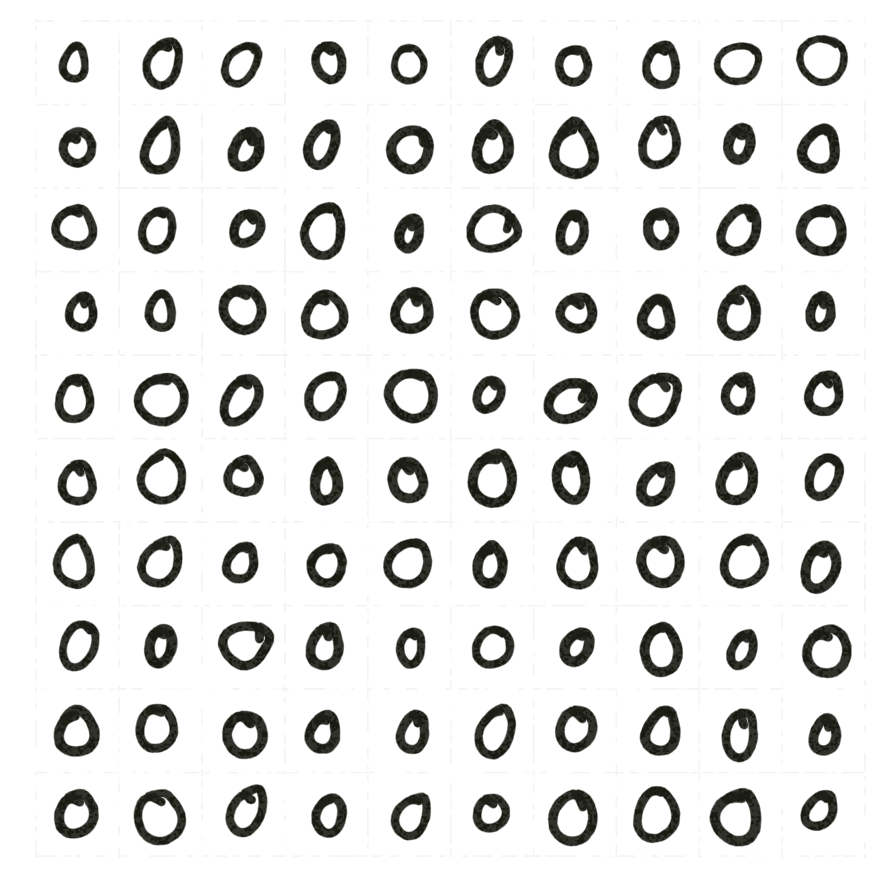
Write a WebGL 2 fragment shader that draws this pattern.

```glsl
#version 300 es
precision highp float;
// Ten by ten hand-drawn marker rings on white paper with a faint dotted grid.
// Each cell hashes its own pen path: a tilted, wobbly oval whose ends overlap
// near the top. The path is traced as short segments and inked with grain.
uniform vec2 u_resolution;
out vec4 outColor;

// Lengths are fractions of the canvas height
const float TAU = 6.2831853;
const vec2 GRID_COUNT = vec2(10.0);
const vec2 GRID_ORIGIN = vec2(0.0405, 0.0445);
const vec2 CELL_SIZE = vec2(0.0925, 0.0932);
const vec2 HEIGHT_RANGE = vec2(0.0172, 0.0265);
const vec2 ASPECT_RANGE = vec2(0.58, 1.0);
const vec2 PEN_RANGE = vec2(0.0045, 0.0059);
const float TOP_ROW_THINNING = 0.0008;
const float CENTER_JITTER = 0.0045;
const float MEAN_TILT = -0.2;
const float TILT_SPREAD = 0.6;
const float MAX_HOOK = 0.5;
const float EDGE_ROUGHNESS = 0.0009;
const float GRAIN_SCALE = 420.0;
const int STEPS = 36;
const vec3 PAPER = vec3(1.0);
const vec3 GRID_GREY = vec3(0.955);
const vec3 INK = vec3(0.19, 0.20, 0.17);
const vec3 DARK_INK = vec3(0.10, 0.10, 0.07);

float hash(vec2 p) {
  vec3 q = fract(p.xyx * vec3(0.1031, 0.1030, 0.0973));
  q += dot(q, q.yzx + 33.33);
  return fract((q.x + q.y) * q.z);
}

// Random value number k of a cell
float pick(vec2 cell, float k) {
  return hash(cell + vec2(17.3, 41.7) * k + 5.0);
}

float noise(vec2 p) {
  vec2 i = floor(p), f = fract(p);
  f = f * f * (3.0 - 2.0 * f);
  return mix(mix(hash(i), hash(i + vec2(1, 0)), f.x),
             mix(hash(i + vec2(0, 1)), hash(i + vec2(1, 1)), f.x), f.y);
}

float segmentDistance(vec2 p, vec2 a, vec2 b) {
  vec2 pa = p - a, ba = b - a;
  return length(pa - ba * clamp(dot(pa, ba) / dot(ba, ba), 0.0, 1.0));
}

// Pen position at t, where one turn runs from 0 to 1, counterclockwise
vec2 penPath(float t, vec2 cell) {
  float start = TAU * 0.25 + 0.2 + 0.8 * (pick(cell, 1.0) - 0.5);
  float a = start + t * TAU;
  float ry = mix(HEIGHT_RANGE.x, HEIGHT_RANGE.y, pick(cell, 2.0));
  float rx = ry * mix(ASPECT_RANGE.x, ASPECT_RANGE.y, pick(cell, 3.0));
  float egg = 0.22 * pick(cell, 4.0);
  vec2 p = vec2(rx * cos(a) * (1.0 - egg * sin(a)), ry * sin(a));

  // Uneven roundness, a corner before closing, and an inward first hook
  float wobble = 0.04 * sin(2.0 * a + TAU * pick(cell, 5.0))
               + 0.03 * sin(3.0 * a + TAU * pick(cell, 6.0));
  float turn = (t - 0.92) / 0.06;
  float corner = 0.15 * pick(cell, 7.0) * exp(-turn * turn);
  float hook = MAX_HOOK * pow(pick(cell, 8.0), 1.4) * (1.0 - smoothstep(-0.05, 0.11, t));
  p *= 1.0 + wobble + corner - hook;

  // Most rings lean right; a few lie almost flat
  float tilt = MEAN_TILT + TILT_SPREAD * (pick(cell, 9.0) - 0.5)
             - step(0.95, pick(cell, 10.0));
  float c = cos(tilt), s = sin(tilt);
  return mat2(c, s, -s, c) * p;
}

void main() {
  vec2 uv = gl_FragCoord.xy / u_resolution.y;
  float px = 1.0 / u_resolution.y;
  vec2 grid = (uv - GRID_ORIGIN) / CELL_SIZE;
  vec2 cell = clamp(floor(grid), vec2(0.0), GRID_COUNT - 1.0);
  vec2 local = (grid - cell - 0.5) * CELL_SIZE;

  // Faint broken grid lines
  vec2 lineDist = abs(grid - round(grid)) * CELL_SIZE;
  vec2 lines = 1.0 - smoothstep(vec2(0.0004), vec2(0.0004 + px), lineDist);
  vec2 dots = vec2(noise(uv.yx * vec2(160.0, 25.0)), noise(uv * vec2(160.0, 25.0)));
  lines *= smoothstep(0.4, 0.65, dots);
  vec2 inside = step(vec2(-0.02), grid) * step(grid, GRID_COUNT + 0.02);
  vec3 color = mix(PAPER, GRID_GREY, max(lines.x, lines.y) * inside.x * inside.y);

  // Trace the stroke, keeping its two ends apart to find their overlap
  vec2 center = CENTER_JITTER * (2.0 * vec2(pick(cell, 11.0), pick(cell, 12.0)) - 1.0);
  vec2 p = local - center;
  float head = 1.0, body = 1.0;
  vec2 previous = penPath(-0.05, cell);
  for (int i = 1; i <= STEPS; i++) {
    float t = mix(-0.05, 1.06, float(i) / float(STEPS));
    vec2 next = penPath(t, cell);
    float d = segmentDistance(p, previous, next);
    if (t < 0.1) head = min(head, d);
    else body = min(body, d);
    previous = next;
  }

  // Marker width with rough edges; the top row is drawn finer
  float pen = mix(PEN_RANGE.x, PEN_RANGE.y, pick(cell, 13.0));
  pen -= TOP_ROW_THINNING * step(GRID_COUNT.y - 1.5, cell.y);
  pen += EDGE_ROUGHNESS * (noise(uv * 150.0) - 0.5);
  vec2 cover = 1.0 - smoothstep(vec2(pen - px), vec2(pen + px), vec2(head, body));

  // Grainy ink, darker where the stroke crosses itself
  float grain = 0.65 * noise(uv * GRAIN_SCALE) + 0.35 * noise(uv * GRAIN_SCALE * 0.4);
  float darkness = max(smoothstep(0.42, 0.66, grain), 0.8 * cover.x * cover.y);
  color = mix(color, mix(INK, DARK_INK, darkness), max(cover.x, cover.y));
  outColor = vec4(color, 1.0);
}
```
